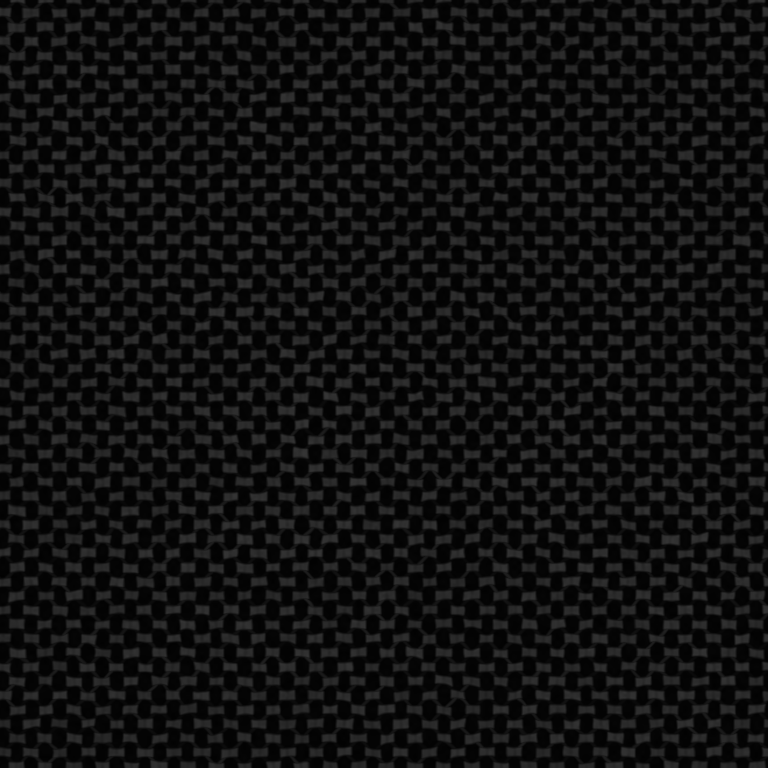
Reproduce this texture procedurally as a WebGL 1 fragment shader.

```glsl
precision highp float;
uniform vec2 u_resolution;

float hash(vec2 p) {
  return fract(sin(dot(p, vec2(127.1, 311.7))) * 43758.5453);
}

float noise(vec2 p) {
  vec2 i = floor(p), f = fract(p);
  f = f * f * (3.0 - 2.0 * f);
  return mix(mix(hash(i), hash(i + vec2(1.0, 0.0)), f.x),
             mix(hash(i + vec2(0.0, 1.0)), hash(i + 1.0), f.x), f.y);
}

// Pinched thread patch: a rounded bar, slightly taller at its ends
float patchMask(vec2 d, vec2 id) {
  d -= 0.10 * (vec2(hash(id + 3.1), hash(id + 7.7)) - 0.5);
  d.y -= 0.28 * (hash(id + 11.3) - 0.5) * d.x;
  vec2 halfSize = vec2(0.47 + 0.12 * hash(id + 19.0),
                       0.25 + 0.05 * hash(id + 23.0) + 0.22 * d.x * d.x);
  vec2 e = abs(d) - halfSize + 0.12;
  float dist = length(max(e, 0.0)) + min(max(e.x, e.y), 0.0) - 0.12;
  float lobes = 0.86 + 0.14 * smoothstep(0.0, 0.22, abs(d.x));
  return (1.0 - smoothstep(-0.12, 0.13, dist)) * lobes;
}

// Diagonal thread joining two patches, of uneven strength
float linkMask(vec2 q) {
  vec2 id = floor(q);
  vec2 d = fract(q) - 0.5;
  float slope = mod(id.x + id.y, 2.0) < 0.5 ? 1.0 : -1.0;
  float strength = mix(0.12, 0.65, pow(hash(id + 41.0), 3.0));
  float dist = abs(d.x - slope * d.y) * 0.707;
  return strength * (1.0 - smoothstep(0.02, 0.20, dist));
}

void main() {
  vec2 uv = gl_FragCoord.xy / u_resolution;

  // 27 staggered repeats each way, in half-repeat units
  vec2 q = uv * 54.0 - vec2(0.2, 1.1);
  vec2 warped = q + 0.12 * (vec2(noise(q * 1.7), noise(q * 1.7 + 50.0)) - 0.5);

  float weave = linkMask(warped);
  vec2 nearest = floor(warped + 0.5);
  for (int j = -1; j <= 1; j++) {
    for (int i = -1; i <= 1; i++) {
      vec2 id = nearest + vec2(float(i), float(j));
      if (mod(id.x + id.y, 2.0) < 0.5) {
        float tone = 0.88 + 0.2 * hash(id + 31.0);
        weave = max(weave, patchMask(warped - id, id) * tone);
      }
    }
  }

  // Faint mottling and broad unevenness
  weave *= 0.92 + 0.16 * noise(q * 4.0);
  weave *= 0.93 + 0.12 * noise(uv * 5.0);
  float grain = 0.012 * noise(q * 3.0 + 9.0);
  vec3 color = mix(vec3(0.008), vec3(0.172), weave) + grain;
  gl_FragColor = vec4(color, 1.0);
}
```
